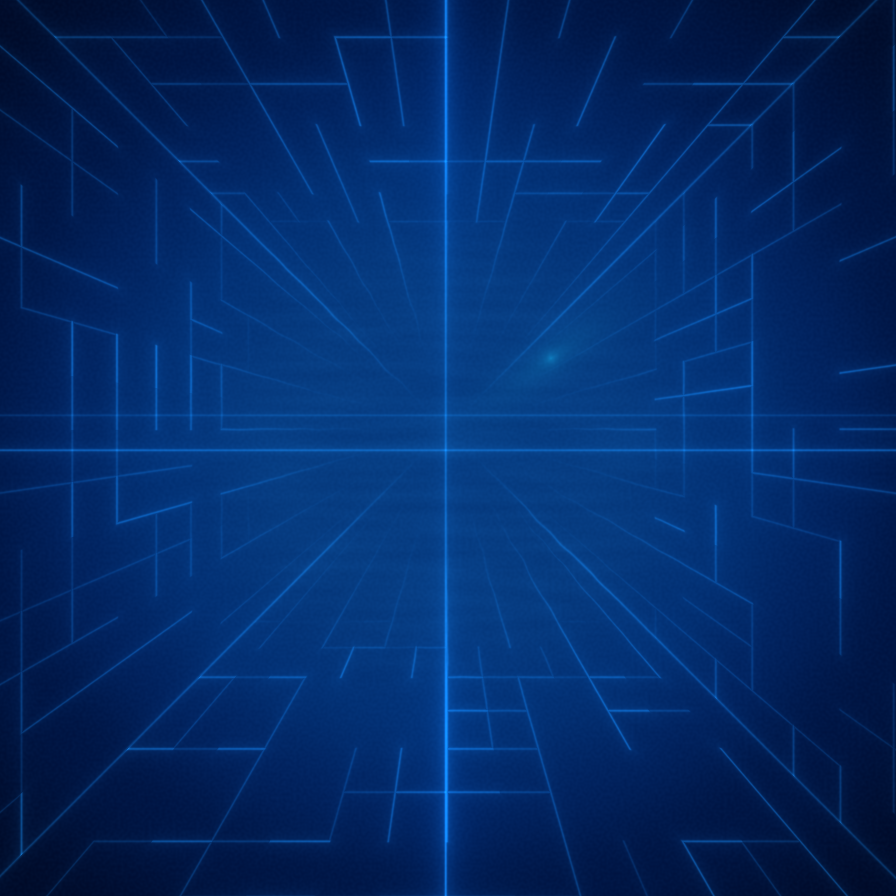
Reproduce this background procedurally as a WebGL 1 fragment shader.

```glsl
precision highp float;
// A blue corridor of glowing circuit lines, running back to a misty centre.

uniform vec2 u_resolution;

#define VANISH vec2(0.499, 0.521)  // point where all rays meet
#define RAYS 7.0                   // ray spaces from wall middle to corner
#define STEP 0.127                 // log spacing of the cross lines
#define LINE_WIDTH 0.0014
#define HALO_WIDTH 0.008
#define RAY_DENSITY 0.5
#define CROSS_DENSITY 0.38
#define LINE_COLOR vec3(0.05, 0.28, 0.43)
#define SPARK vec2(0.615, 0.600)
#define GRAIN 0.025

float hash(vec3 p) {
  return fract(sin(dot(p, vec3(127.1, 311.7, 74.7))) * 43758.55);
}

vec2 gradient(vec2 cell) {
  float a = 6.2832 * hash(vec3(cell, 5.0));
  return vec2(cos(a), sin(a));
}

float gradientNoise(vec2 p) {
  vec2 i = floor(p), f = fract(p);
  vec2 u = f * f * f * (f * (f * 6.0 - 15.0) + 10.0);
  vec2 e = vec2(1.0, 0.0);
  float low = mix(dot(gradient(i), f), dot(gradient(i + e), f - e), u.x);
  float high = mix(dot(gradient(i + e.yx), f - e.yx),
                   dot(gradient(i + 1.0), f - 1.0), u.x);
  return mix(low, high, u.y);
}

// Bright core with a soft halo, at least one pixel wide.
float glow(float d) {
  float w = max(LINE_WIDTH, 0.7 / u_resolution.y);
  return 0.72 * exp(-d * d / (w * w)) + 0.2 * exp(-abs(d) / HALO_WIDTH);
}

// Maze edges on the four walls, in ray and log depth coordinates.
float maze(vec2 d) {
  bool side = abs(d.x) > abs(d.y);
  float depth = max(max(abs(d.x), abs(d.y)), 0.015);
  float across = side ? d.y : d.x;
  float wall = side ? (d.x < 0.0 ? 1.0 : 2.0) : (d.y < 0.0 ? 3.0 : 4.0);
  float front = side ? (d.x < 0.0 ? 0.475 : 0.439) : (d.y < 0.0 ? 0.46 : 0.4375);
  vec2 grid = vec2(across / depth * RAYS, log(depth / front) / STEP);
  vec2 scale = depth * vec2(1.0 / RAYS, STEP);
  float rayFade = smoothstep(0.06, 0.36, depth);
  float crossFade = smoothstep(0.19, 0.32, depth);
  float light = 0.0;
  for (int y = -1; y <= 1; y++) {
    for (int x = -1; x <= 1; x++) {
      vec2 node = floor(grid) + vec2(float(x), float(y));
      vec2 q = grid - node;
      float power = 0.3 + 0.6 * hash(vec3(node.x, wall, 9.0));
      float rayHash = hash(vec3(node.x, floor(node.y / 2.0), wall));
      float crossHash = hash(vec3(floor(node.x / 2.0), node.y, wall + 20.0));
      // Far away, only every second ray runs on, without gaps.
      bool far = node.y < -5.0;
      bool rayOn = far ? mod(node.x, 2.0) < 0.5 : rayHash < RAY_DENSITY;
      if (abs(node.x) < RAYS && rayOn) {
        float r = length(vec2(q.x, q.y - clamp(q.y, 0.0, 1.0)) * scale);
        light = max(light, glow(r) * power * rayFade);
      }
      if (node.x >= -RAYS && node.x < RAYS && crossHash < CROSS_DENSITY) {
        float c = length(vec2(q.x - clamp(q.x, 0.0, 1.0), q.y) * scale);
        light = max(light, glow(c) * power * crossFade);
      }
    }
  }
  return light;
}

// Radial blue falloff, from the pale centre to the dark corners.
vec3 backdrop(vec2 p) {
  float r = length((p - 0.5) * vec2(0.97, 1.03));
  vec3 c = mix(vec3(0.025, 0.235, 0.505), vec3(0.01, 0.19, 0.455), smoothstep(0.16, 0.33, r));
  c = mix(c, vec3(0.005, 0.135, 0.37), smoothstep(0.3, 0.43, r));
  c = mix(c, vec3(0.0, 0.085, 0.27), smoothstep(0.4, 0.53, r));
  return mix(c, vec3(0.0, 0.045, 0.165), smoothstep(0.51, 0.69, r));
}

void main() {
  vec2 p = gl_FragCoord.xy / u_resolution;
  vec3 color = backdrop(p);

  // Rays waver slightly inside the mist.
  float mist = 1.0 - smoothstep(0.12, 0.36, length(p - 0.5));
  vec2 d = p - VANISH;
  d += 0.0022 * mist * gradientNoise(p * 36.0);
  float radius = length(d);
  color += LINE_COLOR * maze(d);

  // Corner seams of the corridor.
  float seam = abs(abs(d.x) - abs(d.y)) * 0.7071;
  color += LINE_COLOR * 0.6 * glow(seam) * smoothstep(0.01, 0.25, radius);

  // Central cross and a fainter second horizon.
  float upright = p.x - 0.4975;
  float ends = smoothstep(0.05, 0.5, abs(p.y - 0.5));
  float sides = smoothstep(0.1, 0.5, abs(p.x - 0.5));
  color += LINE_COLOR * glow(upright) * (0.65 + 0.6 * ends);
  color += vec3(0.0, 0.05, 0.11) * exp(-abs(upright) / 0.03) * (0.15 + 0.85 * ends);
  color += LINE_COLOR * (0.6 + 0.25 * sides) * glow(p.y - 0.4975);
  color += LINE_COLOR * 0.3 * glow(p.y - 0.5365);

  // Teal spark with a streak along the upper right seam.
  vec2 s = p - SPARK;
  vec2 along = vec2(dot(s, vec2(0.82, 0.57)), dot(s, vec2(-0.57, 0.82)));
  color += vec3(0.01, 0.1, 0.09) * exp(-length(along * vec2(20.0, 70.0)));
  color += vec3(0.02, 0.15, 0.15) * exp(-length(s) / 0.006);

  // Horizontal streaks in the mist and fine grain everywhere.
  color += vec3(0.3, 0.8, 1.0) * 0.03 * mist * gradientNoise(p * vec2(9.0, 75.0));
  color += vec3(0.3, 0.7, 1.0) * GRAIN * gradientNoise(p * 260.0);
  gl_FragColor = vec4(clamp(color, 0.0, 1.0), 1.0);
}
```
